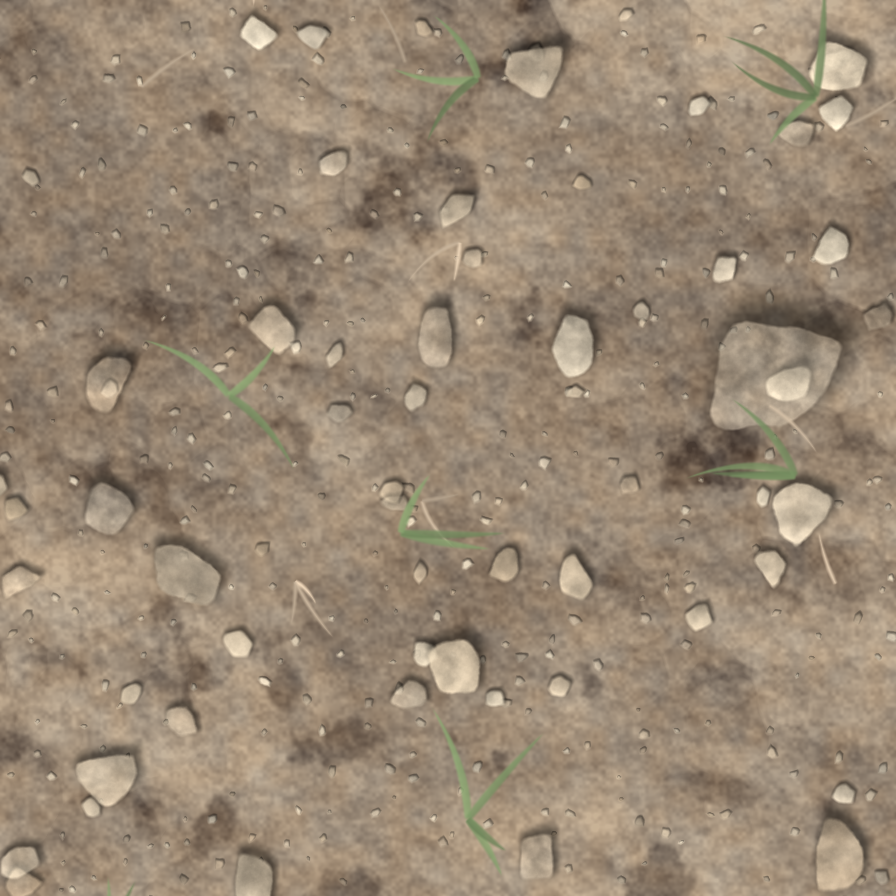
This texture is drawn by a WebGL 1 fragment shader. Its source:

```glsl
precision highp float;
// Draws crumbly brown soil with clods, scattered stones and a few blades of grass.
uniform vec2 u_resolution;
const float TAU = 6.2831853;
const float SOFT = 0.0022;              // edge softness in canvas units
const vec2 LIGHT = vec2(-0.40, -0.92);  // direction towards the light
const vec3 SOIL_DARK = vec3(0.40, 0.34, 0.29), SOIL_LIGHT = vec3(0.70, 0.625, 0.535);
const vec3 STONE_GREY = vec3(0.67, 0.64, 0.58), STONE_TAN = vec3(0.74, 0.65, 0.53);
const vec3 STONE_PALE = vec3(0.95, 0.90, 0.80);
const vec3 GRASS = vec3(0.44, 0.53, 0.36), STRAW = vec3(0.82, 0.74, 0.64);

float hash(vec2 p, float seed) {
  vec3 q = fract(vec3(p.xyx) * vec3(0.1031, 0.1030, 0.0973) + seed * 0.137);
  q += dot(q, q.yzx + 33.33);
  return fract((q.x + q.y) * q.z);
}
vec2 hash2(vec2 p, float seed) { return vec2(hash(p, seed), hash(p, seed + 3.7)); }
mat2 rotation(float a) { return mat2(cos(a), sin(a), -sin(a), cos(a)); }
float noise(vec2 p) {
  vec2 i = floor(p), f = fract(p);
  f = f * f * (3.0 - 2.0 * f);
  return mix(mix(hash(i, 0.0), hash(i + vec2(1, 0), 0.0), f.x),
             mix(hash(i + vec2(0, 1), 0.0), hash(i + vec2(1, 1), 0.0), f.x), f.y);
}
float fbm(vec2 p) {
  float sum = 0.0, amp = 0.5;
  for (int i = 0; i < 5; i++) {
    sum += amp * noise(p);
    p = rotation(0.65) * p * 2.03 + 17.3;
    amp *= 0.5;
  }
  return sum;
}
// Height of round lumps, one per grid cell
float clods(vec2 p, float cells, float seed) {
  p *= cells;
  float top = 0.0;
  for (int y = -1; y <= 1; y++) for (int x = -1; x <= 1; x++) {
    vec2 id = floor(p) + vec2(x, y);
    vec2 q = p - id - hash2(id, seed);
    float r = mix(0.2, 0.75, hash(id, seed + 1.0));
    top = max(top, r * (1.0 - dot(q, q) / (r * r)));
  }
  return top / cells;
}
float soilHeight(vec2 p) {
  vec2 warped = p + 0.022 * vec2(fbm(p * 20.0), fbm(p * 20.0 + 40.0));
  float lumpy = smoothstep(0.15, 0.65, noise(p * 4.5 + 3.0));
  return 0.08 * fbm(p * 10.0) + lumpy * (0.42 * clods(warped, 8.0, 5.0) + 0.34 * clods(warped, 20.0, 9.0));
}
// Lit lumps, their shadows, fine grain and dark hollows
vec3 soil(vec2 p) {
  float height = soilHeight(p);
  float slope = (height - soilHeight(p + LIGHT * 0.005)) / 0.005;
  float shadow = smoothstep(0.004, 0.024, soilHeight(p + LIGHT * 0.022) - height);
  float tone = 0.76 + 1.15 * (fbm(p * 4.0 + 8.0) - 0.48) + 0.26 * clamp(slope, -1.3, 0.9) - 0.22 * shadow;
  tone += 0.28 * (noise(p * 110.0) - 0.5) + 0.26 * (noise(p * 230.0) - 0.5);
  tone -= 0.60 * smoothstep(0.63, 0.76, fbm(p * 12.0 + 31.0));
  vec3 warmth = vec3(0.03, 0.0, -0.03) * (noise(p * 45.0 + 5.0) - 0.5);
  return mix(SOIL_DARK, SOIL_LIGHT, clamp(tone, -0.4, 1.25)) + warmth;
}
// Rounded random polygon of about unit radius
float pebble(vec2 q, vec2 id, float seed) {
  float sum = 0.0;
  for (float k = 0.0; k < 7.0; k++) {
    float a = TAU * (k + 0.8 * hash(id, seed + k)) / 7.0;
    float r = mix(0.72, 1.15, hash(id, seed + k + 20.0));
    sum += exp(11.0 * (dot(q, vec2(cos(a), sin(a))) - r));
  }
  return log(sum) / 11.0;
}
// Scattered stones with their shadows, some of them dusted with soil
vec3 stones(vec3 color, vec2 p, float cells, float chance, float paleness, float seed) {
  vec3 ground = color;
  vec2 rough = 0.3 * vec2(fbm(p * cells * 5.0), fbm(p * cells * 5.0 + 9.0)) - 0.15;
  for (int y = -1; y <= 1; y++) for (int x = -1; x <= 1; x++) {
    vec2 id = floor(p * cells) + vec2(x, y);
    float size = 0.2 * mix(0.4, 1.1, hash(id, seed + 1.0));
    vec2 q = (p * cells - id - 0.15 - 0.7 * hash2(id, seed + 2.0)) / size + rough;
    if (hash(id, seed) > chance || dot(q, q) > 6.0) continue;
    float stretch = mix(0.82, 1.3, hash(id, seed + 8.0));
    mat2 turn = mat2(stretch, 0.0, 0.0, 1.0 / stretch) * rotation(TAU * hash(id, seed + 9.0));
    float d = pebble(turn * q, id, seed);
    float shadow = pebble(turn * (q + LIGHT * 0.32), id, seed);
    color *= 1.0 - 0.42 * smoothstep(-0.35, 0.15, -shadow) - 0.06 * smoothstep(-0.35, 0.0, -d);
    vec3 body = mix(STONE_GREY, STONE_TAN, hash(id, seed + 11.0));
    body = mix(body, STONE_PALE, paleness * hash(id, seed + 12.0));
    body = mix(body, ground, 0.15 + 0.6 * pow(hash(id, seed + 13.0), 2.0));
    body *= 1.0 + 0.15 * dot(q, LIGHT) * smoothstep(-0.9, 0.0, d) + 0.55 * (fbm(p * 50.0 + seed) - 0.48);
    color = mix(color, body, smoothstep(-1.0, 1.0, -d * size / (SOFT * cells)));
  }
  return color;
}
// Fans of tapered, bent blades
vec3 blades(vec3 color, vec2 p, float cells, float chance, float keep, float width, vec3 tint, float seed) {
  for (int y = -1; y <= 1; y++) for (int x = -1; x <= 1; x++) {
    vec2 id = floor(p * cells) + vec2(x, y);
    if (hash(id, seed) > chance) continue;
    vec2 root = (id + 0.2 + 0.6 * hash2(id, seed + 1.0)) / cells;
    for (float i = 0.0; i < 4.0; i++) {
      float s = seed + 6.0 + 5.0 * i;
      if (hash(id, s) > keep) continue;
      float angle = TAU * hash(id, seed + 2.0) + 3.6 * (hash(id, s + 1.0) - 0.5);
      float len = mix(0.16, 0.42, hash(id, s + 2.0)) / cells;
      vec2 q = rotation(-angle) * (p - root) / len;
      float across = (q.y - 1.1 * (hash(id, s + 3.0) - 0.5) * q.x * q.x) * len;
      float t = clamp(q.x, 0.0, 1.0);
      float cover = smoothstep(-SOFT, SOFT, 1.8 * width * sqrt(t + 0.1) * (1.0 - t) - abs(across));
      cover *= smoothstep(-0.02, 0.03, q.x) * (1.0 - smoothstep(0.9, 1.0, q.x));
      color = mix(color, tint * (0.85 + 0.40 * hash(id, s + 4.0) + 14.0 * across), 0.82 * cover);
    }
  }
  return color;
}
void main() {
  vec2 p = gl_FragCoord.xy / min(u_resolution.x, u_resolution.y) + 3.0;
  vec3 color = stones(stones(soil(p), p, 40.0, 0.20, 0.9, 61.0), p, 12.0, 0.24, 1.0, 47.0);
  color = stones(stones(color, p, 6.5, 0.36, 0.75, 33.0), p, 3.0, 0.20, 0.3, 15.0);
  color = blades(color, p, 5.0, 0.25, 0.35, 0.0026, STRAW, 71.0);
  gl_FragColor = vec4(blades(color, p, 3.0, 0.65, 0.8, 0.0056, GRASS, 83.0), 1.0);
}
```
